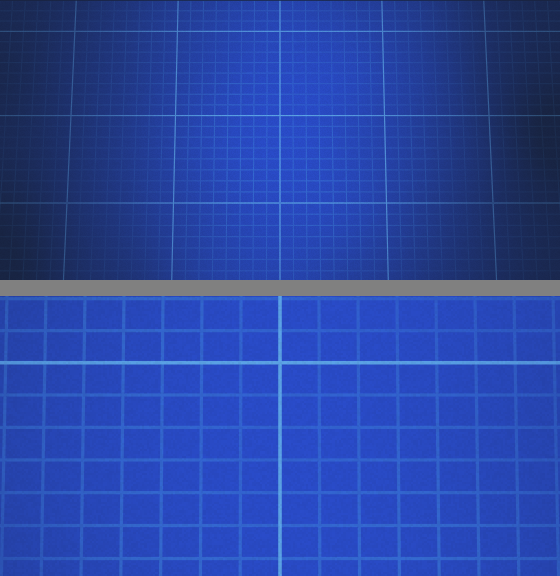
Top: the whole. Bottom: its middle third, enlarged.
Write a Shadertoy shader that draws this pattern.

```glsl
// Blueprint grid on worn blue paper, tilted slightly away at the top.

float hash(vec2 p) {
    return fract(sin(dot(p, vec2(127.1, 311.7))) * 43758.5453);
}

float noise(vec2 p) {
    vec2 i = floor(p), f = fract(p);
    f = f * f * (3.0 - 2.0 * f);
    return mix(mix(hash(i), hash(i + vec2(1, 0)), f.x),
               mix(hash(i + vec2(0, 1)), hash(i + vec2(1, 1)), f.x), f.y);
}

// Coverage of the grid lines, x for upright and y for level ones
vec2 gridLines(vec2 uv, vec2 cellSize, float halfWidth, float pixel) {
    vec2 dist = abs(fract(uv + 0.5) - 0.5) * cellSize;
    return clamp((halfWidth - dist) / pixel + 0.5, 0.0, 1.0);
}

void mainImage(out vec4 fragColor, in vec2 fragCoord) {
    float pixel = 1.0 / iResolution.y;
    vec2 p = (fragCoord - 0.5 * iResolution.xy) * pixel;
    float down = 0.5 - p.y;

    // Perspective: major cells widen and lengthen towards the bottom
    float cellWidth = 0.3638 + 0.0229 * down;
    vec2 uv = vec2(p.x, 1.241 * (down - 0.112)) / cellWidth;
    vec2 cellSize = vec2(cellWidth, cellWidth * cellWidth / 0.4547);

    // Paper: bright middle, dark sides, uneven shading
    float radius = length(p * vec2(1.0, 0.75) - vec2(0.02, 0.0));
    float shade = smoothstep(0.0, 1.1, radius);
    shade += 0.08 * (noise(p * 4.0 + 7.0) - 0.5);
    shade += 0.16 * exp(-22.0 * dot(p - vec2(0.95, 0.03), p - vec2(0.95, 0.03)));
    shade += 0.12 * exp(-14.0 * dot(p + vec2(1.0, 0.45), p + vec2(1.0, 0.45)));
    shade = clamp(shade, 0.0, 1.1);
    vec3 color = mix(vec3(0.162, 0.295, 0.79), vec3(0.10, 0.155, 0.31), shade);

    // Eight minor cells to each major one, faded in patches
    float wear = 0.7 + 0.6 * noise(p * 6.0 + 3.0);
    vec2 minor = gridLines(uv * 8.0, cellSize / 8.0, 0.0019, pixel);
    float minorInk = max(minor.x, minor.y) * wear * mix(0.34, 0.08, smoothstep(0.0, 0.8, radius));
    color = mix(color, vec3(0.27, 0.60, 0.88), minorInk);

    // Major lines, palest near the middle
    vec2 major = gridLines(uv, cellSize, 0.0021, pixel);
    float majorInk = max(major.x, major.y) * mix(0.78, 0.24, smoothstep(0.0, 0.95, radius));
    color = mix(color, vec3(0.40, 0.70, 0.91), majorInk);

    // Fine grain and the dark top edge
    color *= 1.0 + 0.05 * (hash(floor(p * 384.0)) - 0.5);
    float edge = clamp((0.003 - down) / pixel + 0.5, 0.0, 1.0);
    color = mix(color, vec3(0.09, 0.12, 0.22), 0.85 * edge);

    fragColor = vec4(color, 1.0);
}
```
